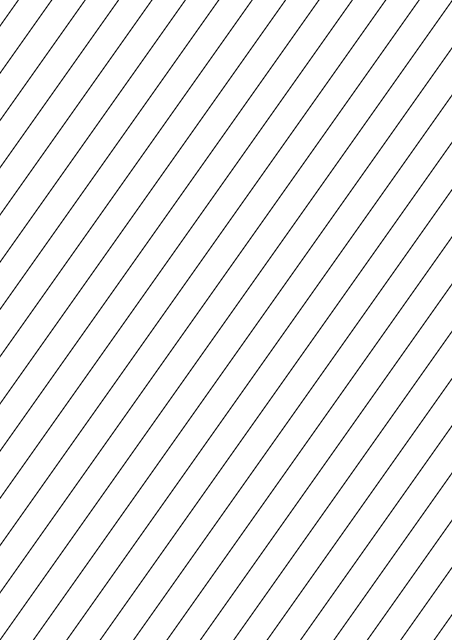
Reproduce this pattern procedurally as a Shadertoy shader.

```glsl
// Share of a pixel-wide window, centred at dist, that lies within the line
float lineCoverage(float dist, float halfWidth, float pixel) {
    float upper = min(dist + 0.5 * pixel, halfWidth);
    float lower = max(dist - 0.5 * pixel, -halfWidth);
    return clamp((upper - lower) / pixel, 0.0, 1.0);
}

// Signed distance to the nearest of evenly spaced parallel lines
float stripeDistance(float across, float spacing) {
    return (fract(across / spacing + 0.5) - 0.5) * spacing;
}

void mainImage(out vec4 fragColor, in vec2 fragCoord) {
    // Canvas height is one unit
    vec2 point = fragCoord / iResolution.y;

    // Lines rise by sqrt(2) per unit across; one passes through the lower left corner
    vec2 normal = normalize(vec2(sqrt(2.0), -1.0));
    float dist = stripeDistance(dot(point, normal), 0.0738 * abs(normal.y));

    // Thin black lines on white
    float ink = lineCoverage(dist, 0.00086, 1.0 / iResolution.y);
    fragColor = vec4(vec3(1.0 - ink), 1.0);
}
```
